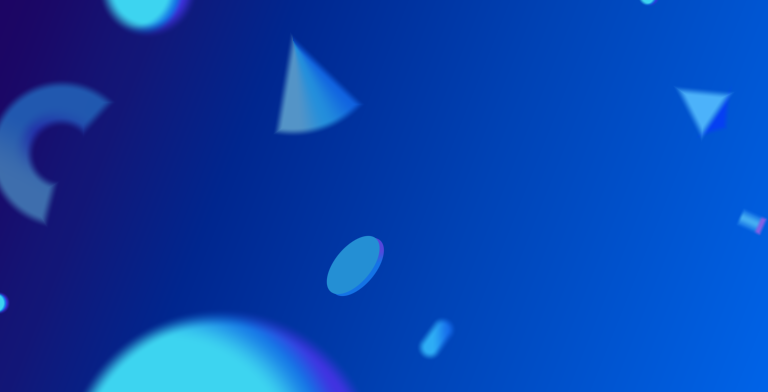
Reproduce this background procedurally as a Shadertoy shader.

```glsl
// Soft-focus solids (balls, an arc, a cone, a disc, small bits) floating over
// a diagonal violet-to-blue gradient. Each solid is a signed distance, blurred
// by its own amount; the canvas is 100 units tall with its origin at lower left.

const vec3 CYAN   = vec3(0.24, 0.83, 0.94);
const vec3 SKY    = vec3(0.14, 0.56, 0.86);
const vec3 AZURE  = vec3(0.08, 0.45, 0.90);
const vec3 VIOLET = vec3(0.25, 0.20, 0.88);
const vec3 STEEL  = vec3(0.33, 0.58, 0.78);

// Point p seen from a frame turned by the given angle.
vec2 turn(vec2 p, float angle) {
    float c = cos(angle), s = sin(angle);
    return vec2(c * p.x + s * p.y, c * p.y - s * p.x);
}

// Distance to the line a-b, negative on its left.
float edge(vec2 p, vec2 a, vec2 b) {
    vec2 e = normalize(b - a);
    return dot(p - a, vec2(e.y, -e.x));
}

float triangle(vec2 p, vec2 a, vec2 b, vec2 c) {
    return max(edge(p, a, b), max(edge(p, b, c), edge(p, c, a)));
}

float ellipse(vec2 p, vec2 radii) {
    float k = length(p / radii);
    return k * (k - 1.0) / max(length(p / (radii * radii)), 1e-4);
}

float box(vec2 p, vec2 halfSize) {
    vec2 d = abs(p) - halfSize;
    return length(max(d, 0.0)) + min(max(d.x, d.y), 0.0);
}

float capsule(vec2 p, vec2 a, vec2 b, float radius) {
    vec2 ab = b - a;
    float t = clamp(dot(p - a, ab) / dot(ab, ab), 0.0, 1.0);
    return length(p - a - ab * t) - radius;
}

float cover(float d, float blur) {
    return smoothstep(blur, -blur, d);
}

vec3 background(vec2 p, float aspect) {
    float t = (p.x + 0.4 * (100.0 - p.y)) / (100.0 * aspect + 40.0);
    vec3 col = mix(vec3(0.11, 0.02, 0.39), vec3(0.07, 0.09, 0.47), smoothstep(0.0, 0.2, t));
    col = mix(col, vec3(0.0, 0.15, 0.56), clamp((t - 0.18) / 0.14, 0.0, 1.0));
    col = mix(col, vec3(0.0, 0.26, 0.71), clamp((t - 0.32) / 0.28, 0.0, 1.0));
    return mix(col, vec3(0.0, 0.39, 0.91), clamp((t - 0.6) / 0.4, 0.0, 1.0));
}

// Ball lit from the left, turning violet along its right rim.
vec3 ball(vec3 col, vec2 p, vec2 center, float radius, float blur) {
    vec2 q = (p - center) / radius;
    float s = length(q + vec2(0.4, 0.0));
    vec3 shade = mix(CYAN, AZURE, smoothstep(0.85, 1.15, s));
    shade = mix(shade, VIOLET, smoothstep(1.08, 1.28, s));
    return mix(col, shade, cover((length(q) - 1.0) * radius, blur));
}

vec3 arc(vec3 col, vec2 p, vec2 center, float radius, float halfWidth) {
    vec2 q = turn(p - center, 2.644);
    float r = length(q);
    float d = max(abs(r - radius) - halfWidth, (abs(atan(q.y, q.x)) - 1.815) * r);
    vec3 shade = mix(vec3(0.13, 0.36, 0.70), vec3(0.25, 0.45, 0.69), smoothstep(-4.0, 12.0, q.y));
    float inner = smoothstep(radius, radius - halfWidth, r) * smoothstep(12.0, -2.0, abs(q.y + 2.0));
    shade = mix(shade, vec3(0.14, 0.13, 0.66), 0.8 * inner);
    return mix(col, shade, 0.95 * cover(d, 1.4));
}

// Cone outlined as a circular sector below its apex.
vec3 cone(vec3 col, vec2 p, vec2 apex, vec2 left, vec2 right, float reach) {
    float d = max(edge(p, apex, left), edge(p, right, apex));
    d = max(d, length(p - apex) - reach);
    float side = atan(p.x - apex.x, apex.y - p.y);
    vec3 shade = mix(STEEL, SKY, smoothstep(0.05, 0.4, side));
    shade = mix(shade, vec3(0.06, 0.38, 0.88), smoothstep(0.35, 0.8, side));
    return mix(col, shade, cover(d, 1.2));
}

vec3 disc(vec3 col, vec2 p, vec2 center, vec2 radii, float angle, float blur) {
    vec2 q = p - center;
    vec3 rim = mix(AZURE, vec3(0.33, 0.28, 0.86), smoothstep(0.0, 4.0, q.y));
    float back = ellipse(turn(q - vec2(1.1, -0.5), angle), radii);
    float face = ellipse(turn(q, angle), radii);
    col = mix(col, rim, cover(back, blur));
    return mix(col, vec3(0.14, 0.56, 0.83), cover(face, blur));
}

void mainImage(out vec4 fragColor, in vec2 fragCoord) {
    float unit = 100.0 / iResolution.y;
    vec2 p = fragCoord * unit;
    vec3 col = background(p, iResolution.x / iResolution.y);

    // Large solids
    col = ball(col, p, vec2(37.8, 103.0), 10.7, 2.2);
    col = ball(col, p, vec2(56.6, -19.6), 38.5, 2.6);
    col = arc(col, p, vec2(15.8, 60.7), 13.0, 4.9);
    col = cone(col, p, vec2(74.7, 89.8), vec2(70.9, 66.8), vec2(90.8, 74.2), 23.6);
    col = disc(col, p, vec2(90.1, 32.4), vec2(8.9, 4.6), 0.87, 0.75 * unit);

    // Pyramid: shaded side, then lit face
    vec2 a = vec2(173.4, 77.0), b = vec2(179.1, 65.8), c = vec2(185.8, 75.8);
    col = mix(col, vec3(0.02, 0.25, 0.95), cover(triangle(p, c, b, vec2(185.0, 67.5)), 1.0));
    col = mix(col, vec3(0.30, 0.70, 0.98), cover(triangle(p, a, b, c), 1.2));

    // Small rod with a violet end
    vec2 rod = turn(p - vec2(191.8, 43.4), -0.42);
    vec3 rodShade = mix(AZURE, vec3(0.27, 0.68, 0.95), smoothstep(2.2, 0.0, abs(rod.y)));
    rodShade = mix(rodShade, vec3(0.50, 0.38, 0.90), smoothstep(1.2, 2.4, rod.x));
    col = mix(col, rodShade, cover(box(rod, vec2(2.9, 1.9)) - 0.2, 0.6));

    // Blurred pellet and two beads cut by the frame
    vec3 pellet = mix(vec3(0.18, 0.68, 0.96), vec3(0.08, 0.42, 0.92), smoothstep(110.0, 115.0, p.x));
    col = mix(col, pellet, cover(capsule(p, vec2(109.7, 11.4), vec2(113.0, 15.9), 2.3), 1.2));
    col = ball(col, p, vec2(-0.3, 22.7), 2.4, 0.6);
    col = ball(col, p, vec2(165.6, 101.2), 2.4, 0.6);

    fragColor = vec4(col, 1.0);
}
```
